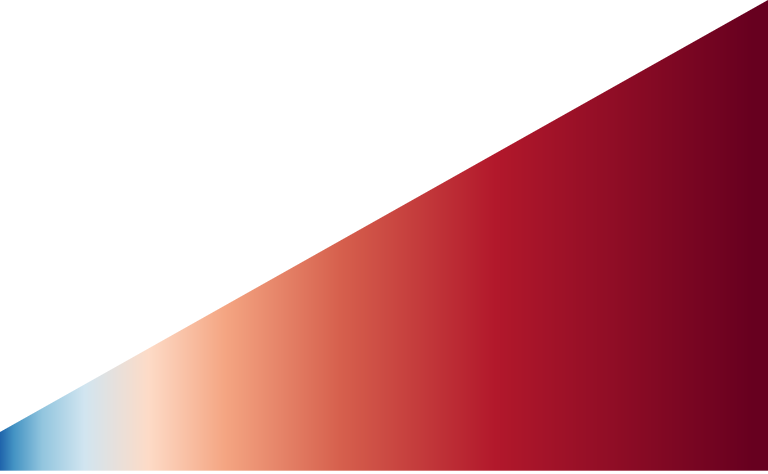
This background is drawn by a Shadertoy shader. Its source:

```glsl
const vec3 PAPER = vec3(1.0);
const float BASE_Y = 0.007;       // lower edge of the wedge
const float LEFT_TOP = 0.0886;    // wedge top at the left side
const float RIGHT_TOP = 1.0;      // wedge top at the right side

// Diverging ramp from cold to hot, with stops across the canvas width
const int STOPS = 9;
const float STOP_X[STOPS] = float[](
    0.0, 0.018, 0.055, 0.110, 0.193, 0.293, 0.443, 0.645, 0.980);
const vec3 STOP_COLOR[STOPS] = vec3[](
    vec3(0.12, 0.39, 0.67),
    vec3(0.263, 0.576, 0.765),
    vec3(0.573, 0.773, 0.871),
    vec3(0.820, 0.898, 0.941),
    vec3(0.992, 0.859, 0.780),
    vec3(0.957, 0.647, 0.510),
    vec3(0.839, 0.376, 0.302),
    vec3(0.698, 0.094, 0.169),
    vec3(0.404, 0.0, 0.122));

vec3 heatRamp(float x) {
    vec3 color = STOP_COLOR[0];
    for (int i = 1; i < STOPS; i++) {
        float t = clamp((x - STOP_X[i - 1]) / (STOP_X[i] - STOP_X[i - 1]), 0.0, 1.0);
        color = mix(color, STOP_COLOR[i], t);
    }
    return color;
}

// Coverage of a half plane, one pixel wide at its edge
float coverage(float inside, float pixel) {
    return clamp(inside / pixel + 0.5, 0.0, 1.0);
}

void mainImage(out vec4 fragColor, in vec2 fragCoord) {
    vec2 uv = fragCoord / iResolution.xy;
    float pixel = 1.0 / iResolution.y;

    // Distance below the sloping top, in units of canvas height
    float aspect = iResolution.x / iResolution.y;
    float slope = (RIGHT_TOP - LEFT_TOP) / aspect;
    float belowTop = (mix(LEFT_TOP, RIGHT_TOP, uv.x) - uv.y) / length(vec2(slope, 1.0));

    // Wedge over plain paper
    float wedge = coverage(belowTop, pixel) * coverage(uv.y - BASE_Y, pixel);
    fragColor = vec4(mix(PAPER, heatRamp(uv.x), wedge), 1.0);
}
```
